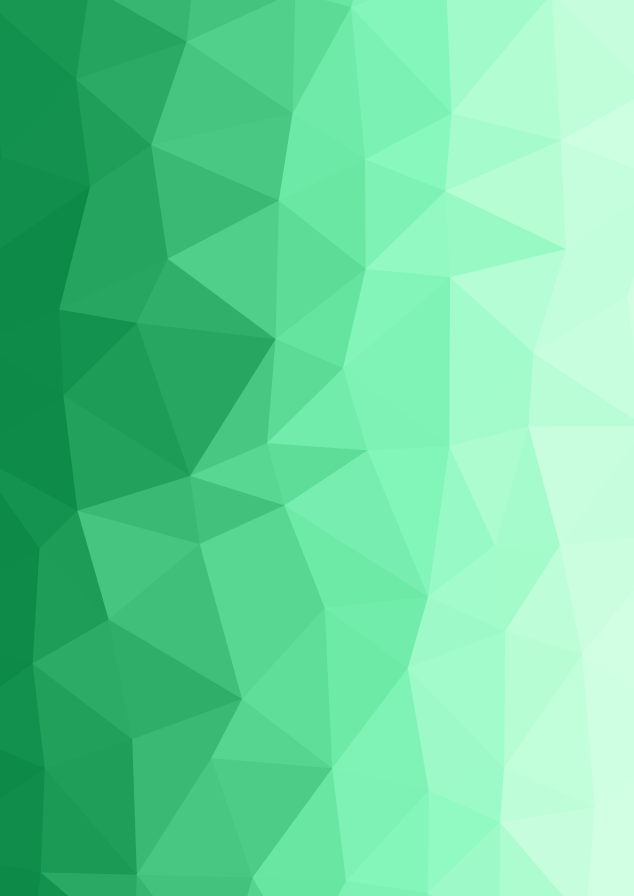
Reproduce this background procedurally as a Shadertoy shader.

```glsl
// Low-poly mosaic of green facets, running from deep emerald at left to pale mint at right.

const vec2 CELLS = vec2(6.7, 8.2);     // facet columns and rows
const vec2 JITTER = vec2(0.58, 0.62);  // vertex scatter, in cells
const float STAGGER = 0.4;             // vertical offset of odd columns, in cells
const float COLUMN_START = -0.02;      // left edge of the lattice
const float COLUMN_DRIFT = 0.08;       // rightward lean of the lower columns
const float COLUMN_DIP = 0.025;        // leftward bow above the middle
const float TONE_SCATTER = 0.10;       // random tone range of each facet
const int LAST_STOP = 6;
const vec3 GREENS[7] = vec3[7](
    vec3(0.05, 0.54, 0.28), vec3(0.13, 0.63, 0.36), vec3(0.27, 0.77, 0.50),
    vec3(0.40, 0.90, 0.63), vec3(0.53, 0.97, 0.74), vec3(0.69, 0.99, 0.82),
    vec3(0.82, 1.00, 0.89));

float hash(vec2 p) {
    return fract(sin(dot(p, vec2(127.1, 311.7))) * 43758.5);
}

float bump(vec2 p, vec2 center, vec2 radius) {
    vec2 q = (p - center) / radius;
    return exp(-dot(q, q));
}

vec3 palette(float tone) {
    vec3 color = GREENS[0];
    for (int i = 1; i <= LAST_STOP; i++) {
        color = mix(color, GREENS[i], clamp(tone * float(LAST_STOP) - float(i - 1), 0.0, 1.0));
    }
    return color;
}

// Tone follows x, with broad darker and lighter pools
float toneField(vec2 p) {
    float tone = p.x;
    tone -= 0.06 * bump(p, vec2(0.33, 0.96), vec2(0.12, 0.12));
    tone -= 0.09 * bump(p, vec2(0.30, 0.60), vec2(0.14, 0.08));
    tone -= 0.06 * bump(p, vec2(0.03, 0.65), vec2(0.12, 0.12));
    tone += 0.10 * bump(p, vec2(0.22, 0.38), vec2(0.10, 0.10));
    tone += 0.07 * bump(p, vec2(0.08, 0.22), vec2(0.10, 0.08));
    tone += 0.07 * bump(p, vec2(0.92, 0.15), vec2(0.16, 0.14));
    return tone;
}

// Scattered lattice point, in canvas units from 0 to 1
vec2 latticePoint(vec2 id) {
    vec2 scatter = vec2(hash(id + 3.7), hash(id + 41.3)) - 0.5;
    vec2 p = id + scatter * JITTER;
    p.y += STAGGER * mod(id.x, 2.0);
    p /= CELLS;
    p.x += COLUMN_START + COLUMN_DRIFT * (1.0 - smoothstep(0.2, 0.6, p.y));
    p.x -= COLUMN_DIP * exp(-pow((p.y - 0.6) / 0.12, 2.0));
    return p;
}

float cross2(vec2 a, vec2 b) {
    return a.x * b.y - a.y * b.x;
}

// Signed distance to the line a-b, positive on its left
float lineDistance(vec2 p, vec2 a, vec2 b) {
    return cross2(normalize(b - a), p - a);
}

// Adds one facet: rgb weighted by coverage, alpha holds the weight
void addFacet(inout vec4 sum, vec2 uv, vec2 a, vec2 b, vec2 c, float random) {
    vec2 scale = vec2(iResolution.x / iResolution.y, 1.0);
    vec2 p = uv * scale, sa = a * scale, sb = b * scale, sc = c * scale;
    float winding = sign(cross2(sb - sa, sc - sa));
    float inside = min(lineDistance(p, sa, sb) * winding,
                   min(lineDistance(p, sb, sc) * winding,
                       lineDistance(p, sc, sa) * winding));
    float coverage = clamp(0.5 + inside * iResolution.y, 0.0, 1.0);
    float tone = toneField((a + b + c) / 3.0) + (random - 0.5) * TONE_SCATTER;
    sum += vec4(palette(tone), 1.0) * coverage;
}

void mainImage(out vec4 fragColor, in vec2 fragCoord) {
    vec2 uv = fragCoord / iResolution.xy;

    // Undo the column lean to find the home cell
    float lean = COLUMN_START + COLUMN_DRIFT * (1.0 - smoothstep(0.2, 0.6, uv.y))
               - COLUMN_DIP * exp(-pow((uv.y - 0.6) / 0.12, 2.0));
    vec2 home = floor((uv - vec2(lean, 0.0)) * CELLS);

    // Split nearby quads along their shorter diagonal
    vec4 sum = vec4(0.0);
    for (int y = -1; y <= 1; y++) {
        for (int x = -1; x <= 1; x++) {
            vec2 id = home + vec2(x, y);
            vec2 a = latticePoint(id);
            vec2 b = latticePoint(id + vec2(1.0, 0.0));
            vec2 c = latticePoint(id + vec2(1.0, 1.0));
            vec2 d = latticePoint(id + vec2(0.0, 1.0));
            float first = hash(id + 17.1), second = hash(id + 71.9);
            vec2 scale = vec2(iResolution.x / iResolution.y, 1.0);
            if (length((c - a) * scale) < length((d - b) * scale)) {
                addFacet(sum, uv, a, b, c, first);
                addFacet(sum, uv, a, c, d, second);
            } else {
                addFacet(sum, uv, a, b, d, first);
                addFacet(sum, uv, b, c, d, second);
            }
        }
    }
    vec3 color = sum.a > 0.001 ? sum.rgb / sum.a : palette(toneField(uv));
    fragColor = vec4(color, 1.0);
}
```
